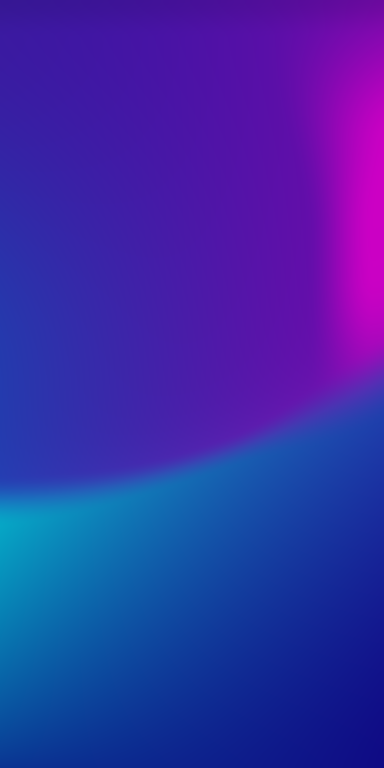
Write a WebGL 2 fragment shader that draws this background.

```glsl
#version 300 es
precision highp float;

uniform vec2 u_resolution;
out vec4 fragColor;

// Smooth blend through three colours, with the middle one at t = 0.5
vec3 threeStops(vec3 a, vec3 b, vec3 c, float t) {
    vec3 control = 2.0 * b - 0.5 * (a + c);
    return mix(mix(a, control, t), mix(control, c, t), t);
}

// Height of the curved horizon
float horizonHeight(float x) {
    return 0.347 + 0.03 * x + 0.13 * x * x;
}

// Soft step centred on zero
float softStep(float halfWidth, float d) {
    return smoothstep(-halfWidth, halfWidth, d);
}

// Blue to violet field above the horizon
vec3 upperField(vec2 p) {
    vec3 low = threeStops(vec3(0.14, 0.23, 0.68), vec3(0.29, 0.11, 0.66),
                          vec3(0.45, 0.03, 0.68), p.x);
    vec3 high = threeStops(vec3(0.23, 0.10, 0.63), vec3(0.30, 0.07, 0.65),
                           vec3(0.45, 0.04, 0.67), p.x);
    vec3 color = mix(low, high, smoothstep(0.5, 0.98, p.y));
    return color * (1.0 - 0.08 * smoothstep(0.95, 1.0, p.y));
}

// Magenta glow entering from the right side
float magentaGlow(vec2 p) {
    float halfWidth = mix(0.09, 0.20, smoothstep(0.70, 0.95, p.y));
    float side = softStep(halfWidth, p.x - 0.885);
    float top = 1.0 - smoothstep(0.82, 1.02, p.y);
    float bottom = smoothstep(0.40, 0.64, p.y);
    return side * top * bottom;
}

// Cyan to navy field below the horizon
vec3 lowerField(vec2 p, float horizon) {
    vec3 rim = threeStops(vec3(0.02, 0.69, 0.79), vec3(0.08, 0.43, 0.71),
                          vec3(0.13, 0.28, 0.70), p.x);
    vec3 base = threeStops(vec3(0.04, 0.20, 0.57), vec3(0.05, 0.13, 0.55),
                           vec3(0.06, 0.04, 0.52), p.x);
    float rise = pow(clamp(p.y / horizon, 0.0, 1.0), mix(0.85, 1.5, p.x));
    return mix(base, rim, rise);
}

void main() {
    vec2 p = gl_FragCoord.xy / u_resolution;
    float horizon = horizonHeight(p.x);
    float above = p.y - horizon;

    // Violet field with its magenta glow
    vec3 magenta = vec3(0.80, 0.0, 0.77);
    vec3 upper = mix(upperField(p), magenta, magentaGlow(p));

    // Pale haze hugging the horizon
    vec3 haze = mix(vec3(0.16, 0.27, 0.74), vec3(0.52, 0.11, 0.71), p.x);
    upper = mix(upper, haze, 0.6 * exp(-max(above, 0.0) / 0.045));

    // The seam is sharpest in the middle and widens at the right
    float seamWidth = 0.022 + 0.035 * smoothstep(0.6, 1.0, p.x)
                    + 0.012 * (1.0 - smoothstep(0.0, 0.5, p.x));
    vec3 color = mix(lowerField(p, horizon), upper, softStep(seamWidth, above));
    fragColor = vec4(color, 1.0);
}
```
